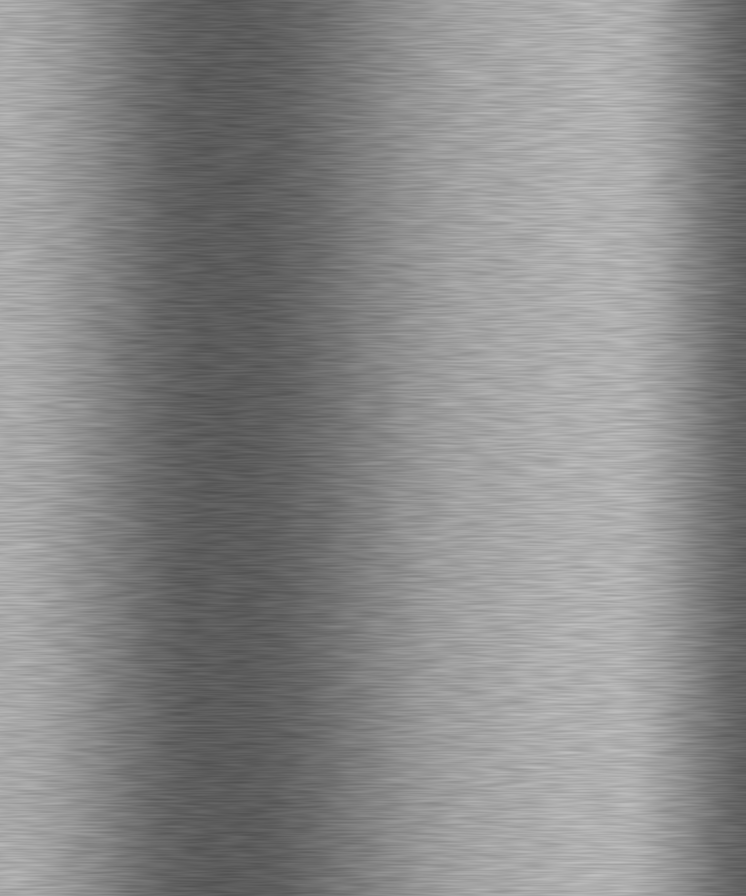
Reproduce this texture procedurally as a WebGL 2 fragment shader.

```glsl
#version 300 es
precision highp float;
precision highp int;
// Brushed steel: soft vertical bands of light and dark sheen, overlaid with
// fine horizontal scratches. The scratches are layers of stretched gradient
// noise whose lattice rows are shifted at random so no columns show.

#define GRAIN 0.072                  // contrast of the scratches
#define FINE_SCALE vec2(29.0, 470.0) // noise cells per canvas height
#define MID_SCALE vec2(17.0, 250.0)
#define BROAD_SCALE vec2(9.0, 105.0)
#define LAYER_WEIGHTS vec3(1.0, 0.5, 0.22)
#define EDGE_LIGHT 0.66              // sheen at the left border
#define VALLEY 0.36                  // darkest band
#define SLOPE_RISE 0.27              // rise out of the dark band
#define PEAK_RISE 0.055              // further rise to the highlight
#define RIGHT_FALL 0.315             // drop toward the right border

uniform vec2 u_resolution;
out vec4 fragColor;

float hash(ivec2 cell, int seed) {
    uint h = uint(cell.x) * 1597334677u ^ uint(cell.y) * 3812015801u;
    h ^= uint(seed) * 2654435769u;
    h = (h ^ (h >> 16)) * 2146121005u;
    h = (h ^ (h >> 15)) * 2221713035u;
    h ^= h >> 16;
    return float(h >> 8) / 16777216.0;
}

vec2 gradient(ivec2 cell, int seed) {
    float angle = 6.2831853 * hash(cell, seed);
    return vec2(cos(angle), sin(angle));
}

float fade(float t) {
    return t * t * t * (t * (t * 6.0 - 15.0) + 10.0);
}

// One lattice row of gradient noise, slid sideways by a random phase
float noiseRow(float x, float dy, int row, int seed) {
    x += 16.0 * hash(ivec2(-7, row), seed);
    int column = int(floor(x));
    float dx = fract(x);
    float left = dot(gradient(ivec2(column, row), seed), vec2(dx, dy));
    float right = dot(gradient(ivec2(column + 1, row), seed), vec2(dx - 1.0, dy));
    return mix(left, right, fade(dx));
}

float streaks(vec2 p, int seed) {
    int row = int(floor(p.y));
    float dy = fract(p.y);
    return mix(noiseRow(p.x, dy, row, seed),
               noiseRow(p.x, dy - 1.0, row + 1, seed), fade(dy));
}

// Reflected light across the sheet, x from 0 to 1
float sheen(float x) {
    float light = mix(EDGE_LIGHT, VALLEY, smoothstep(0.0, 0.28, x));
    light += SLOPE_RISE * smoothstep(0.32, 0.65, x);
    light += PEAK_RISE * smoothstep(0.59, 0.80, x);
    return light - RIGHT_FALL * smoothstep(0.83, 1.02, x);
}

void main() {
    vec2 p = gl_FragCoord.xy / u_resolution.y;
    float x = gl_FragCoord.x / u_resolution.x;

    // Scratches from hair-fine to broad
    vec3 layers = vec3(streaks(p * FINE_SCALE, 1),
                       streaks(p * MID_SCALE, 2),
                       streaks(p * BROAD_SCALE, 3));
    float scratches = dot(layers, LAYER_WEIGHTS);

    // Scratches catch slightly more light in the bright bands
    float light = sheen(x);
    light += GRAIN * scratches * (0.5 + light);
    fragColor = vec4(vec3(clamp(light, 0.0, 1.0)), 1.0);
}
```
